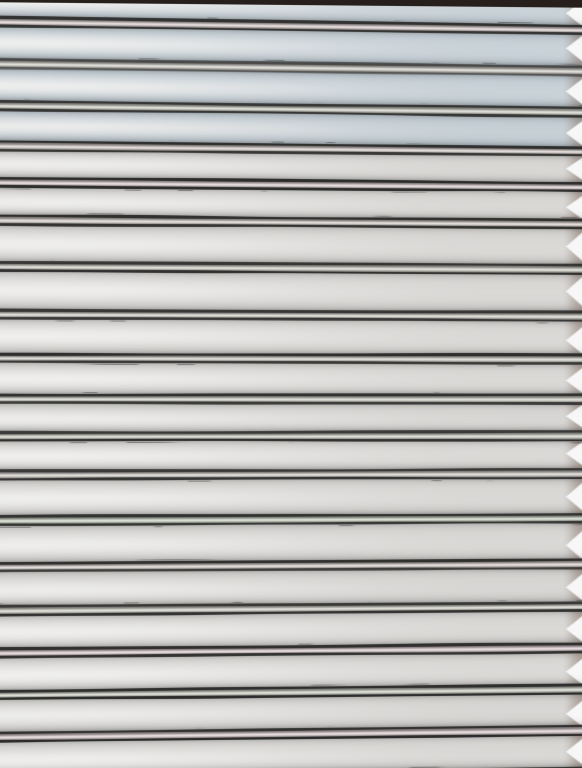
Write a Shadertoy shader that draws this texture.

```glsl
const float FIRST_JOINT = 0.0282;   // heights are measured down from the top
const float PITCH = 0.0548;
const float TILT = 0.0108;
const float TILT_STEP = 0.00115;
const float JOINT_HALF = 0.0053;
const float LINE_HALF = 0.0017;
const float SHADOW_REACH = 0.0028;
const float BLUE_SLATS = 3.0;
const vec2 SAG_AT = vec2(5.0, 11.0);
const vec2 SAG_DEPTH = vec2(0.0156, 0.0124);
const float SAG_SPREAD = 1.5;

const vec3 PAINT = vec3(0.838, 0.834, 0.824);
const vec3 BLUE_PAINT = vec3(0.765, 0.805, 0.830);
const vec3 GLOSS = vec3(0.940, 0.938, 0.934);
const vec3 LINE_DARK = vec3(0.170, 0.172, 0.168);
const vec3 STRIP_DARK = vec3(0.46, 0.45, 0.44);
const vec3 STRIP_LIGHT = vec3(0.87, 0.86, 0.84);
const vec3 TOP_BAR = vec3(0.15, 0.12, 0.11);
const vec3 END_STAIN = vec3(0.56, 0.49, 0.45);

float hash(float n) {
    return fract(sin(n * 127.1) * 43758.5453);
}

float noise(float x) {
    float i = floor(x), f = fract(x);
    return mix(hash(i), hash(i + 1.0), f * f * (3.0 - 2.0 * f));
}

// Height of a joint: even pitch, two sags, and a tilt that turns over
float jointHeight(float i, float x) {
    vec2 k = (i - SAG_AT) / SAG_SPREAD;
    float sag = dot(SAG_DEPTH, exp(-k * k));
    return FIRST_JOINT + PITCH * i - sag + x * (TILT - TILT_STEP * i);
}

float stroke(float d, float halfWidth, float soft) {
    return 1.0 - smoothstep(halfWidth - soft, halfWidth + soft, abs(d));
}

// Painted slat, t runs from its upper to its lower joint
vec3 slatColor(float slat, float t, float x) {
    vec3 col = slat < BLUE_SLATS ? BLUE_PAINT : PAINT;
    float g = (t - 0.52 - 0.06 * (hash(slat + 3.0) - 0.5)) / 0.22;
    float fade = 1.0 - smoothstep(0.05, 0.85, x);
    col = mix(col, GLOSS, exp(-g * g) * (0.12 + 0.78 * fade));
    col -= 0.055 * smoothstep(0.62, 0.95, t);
    col -= 0.025 * (1.0 - smoothstep(0.1, 0.35, t));
    return col + 0.018 * (hash(slat + 40.0) - 0.5);
}

void mainImage(out vec4 fragColor, in vec2 fragCoord) {
    vec2 uv = fragCoord / iResolution.xy;
    float x = uv.x, y = 1.0 - uv.y;
    float px = 1.0 / iResolution.y;

    // Find the slat holding this point
    float slat = -1.0;
    for (int i = 0; i < 19; i++) {
        if (jointHeight(float(i), x) < y) slat = float(i);
    }
    float top = jointHeight(slat, x);
    float bottom = jointHeight(slat + 1.0, x);
    float t = (y - top) / (bottom - top);
    vec3 col = slatColor(slat, t, x);

    // Stained right end with a pale glint on each slat
    col = mix(col, END_STAIN, 0.55 * smoothstep(0.965, 1.0, x));
    float glint = x - 0.972 - 0.09 * abs(t - 0.55 - 0.2 * (hash(slat) - 0.5));
    col = mix(col, vec3(0.97), smoothstep(-0.003, 0.004, glint));

    // Nearest joint, with uneven line spacing and weight
    float joint = t < 0.5 ? slat : slat + 1.0;
    float seed = joint * 17.3 + 50.0;
    float d = y - jointHeight(joint, x);
    float halfGap = JOINT_HALF * (0.9 + 0.22 * noise(x * 3.0 + seed));
    float upper = d + halfGap, lower = d - halfGap;
    float soft = max(px * 0.7, 0.0009);

    // Soft shade outside the lines
    float outside = max(abs(d) - halfGap, 0.0);
    float shade = d < 0.0 ? 0.42 : 0.28;
    col *= 1.0 - shade * exp(-outside / SHADOW_REACH);

    // Rounded strip between the lines
    float r = d / halfGap - 0.12;
    vec3 strip = mix(STRIP_DARK, STRIP_LIGHT, exp(-r * r * 4.5));
    strip += 0.05 * (hash(seed) - 0.5) * vec3(1.0, -0.3, 0.7);
    col = mix(col, strip, stroke(d, halfGap, soft));

    // Paired dark lines, thinner where worn
    float upperHalf = LINE_HALF * (0.75 + 0.55 * noise(x * 4.0 + seed * 2.0));
    float lowerHalf = LINE_HALF * (0.65 + 0.55 * noise(x * 5.0 + seed * 3.0));
    float faded = joint == 1.0 ? 0.6 : 1.0;
    col = mix(col, LINE_DARK, stroke(upper, upperHalf, soft) * faded * (0.8 + 0.2 * hash(seed + 1.0)));
    col = mix(col, LINE_DARK, stroke(lower, lowerHalf, soft) * faded * (0.75 + 0.25 * hash(seed + 2.0)));

    // Short scuffs along the outer edges
    float scuff = smoothstep(0.8, 0.9, noise(x * 22.0 + seed * 5.0));
    float side = hash(seed + 6.0) < 0.6 ? -1.0 : 1.0;
    float scuffLine = stroke(d - side * (halfGap + 0.0032), 0.0006, soft);
    col = mix(col, LINE_DARK, 0.45 * scuff * scuffLine);

    // Dark bar across the top
    float barEdge = mix(0.003, 0.010, x);
    col = mix(TOP_BAR, col, smoothstep(barEdge - soft, barEdge + soft, y));

    fragColor = vec4(clamp(col, 0.0, 1.0), 1.0);
}
```
